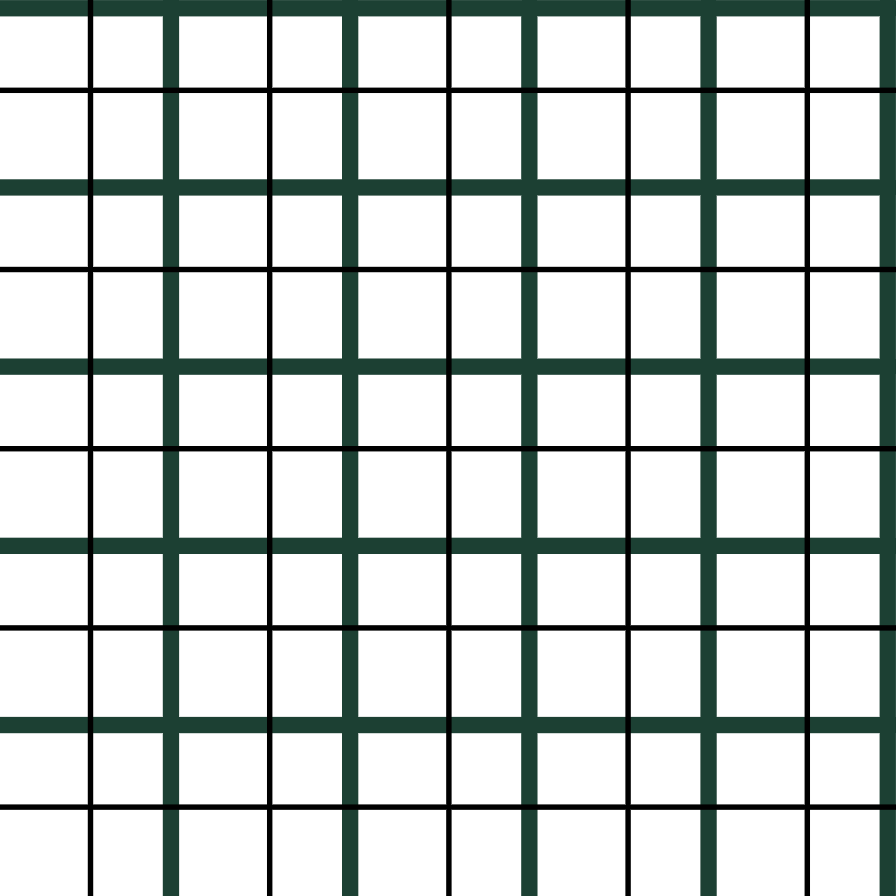
This pattern is drawn by a Shadertoy shader. Its source:

```glsl
// Coverage of repeating stripes on each axis, wrapped at the cell border
vec2 stripes(vec2 cell, vec2 center, float width, vec2 pixel) {
    vec2 dist = abs(fract(cell - center + 0.5) - 0.5);
    return clamp((0.5 * width - dist) / pixel + 0.5, 0.0, 1.0);
}

void mainImage(out vec4 fragColor, in vec2 fragCoord) {
    const float repeats = 5.0;
    vec2 cell = repeats * fragCoord / iResolution.xy;
    vec2 pixel = repeats / iResolution.xy;

    // Wide green bands under thin black lines
    vec2 band = stripes(cell, vec2(0.954), 0.0911, pixel);
    vec2 line = stripes(cell, vec2(0.505, 0.496), 0.0303, pixel);

    vec3 color = vec3(1.0);
    color = mix(color, vec3(0.11, 0.25, 0.20), max(band.x, band.y));
    color = mix(color, vec3(0.0), max(line.x, line.y));
    fragColor = vec4(color, 1.0);
}
```
